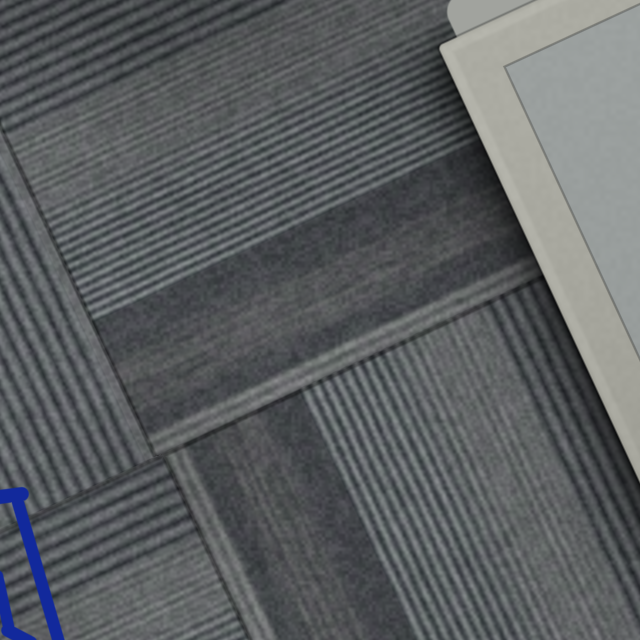
A three.js fragment shader for this texture:

```glsl
// Ribbed carpet tiles laid in quarter turns, with a pale cabinet corner and blue pen strokes.
varying vec2 vUv;

float hash(vec2 p) {
  vec3 h = fract(vec3(p.xyx) * 0.1031);
  h += dot(h, h.yzx + 33.33);
  return fract((h.x + h.y) * h.z);
}

float noise(vec2 p) {
  vec2 i = floor(p), f = fract(p);
  f = f * f * (3.0 - 2.0 * f);
  return mix(mix(hash(i), hash(i + vec2(1, 0)), f.x),
             mix(hash(i + vec2(0, 1)), hash(i + vec2(1, 1)), f.x), f.y);
}

float band(float a, float b, float soft, float x) {
  return smoothstep(a - soft, a + soft, x) * (1.0 - smoothstep(b - soft, b + soft, x));
}

float rib(float x, float pitch) {
  return 0.5 - 0.5 * cos(6.28318 * x / pitch);
}

float segment(vec2 p, vec2 a, vec2 b) {
  vec2 d = b - a;
  return length(p - a - d * clamp(dot(p - a, d) / dot(d, d), 0.0, 1.0));
}

float box(vec2 p, vec2 halfSize, float radius) {
  vec2 d = abs(p) - halfSize + radius;
  return length(max(d, 0.0)) + min(max(d.x, d.y), 0.0) - radius;
}

// One tile: across runs over the ribs from the bordered side, along follows them
vec3 carpet(float across, float along, float finePitch, float coarsePitch) {
  float t = across + 0.0015 * (noise(vec2(along * 14.0, across * 30.0)) - 0.5);
  float streak = noise(vec2(t * 150.0, along * 9.0));

  // Plain dark band with faint streaks
  vec3 plain = vec3(0.255, 0.265, 0.28);
  float streaks = band(0.075, 0.165, 0.018, t);
  plain += streaks * vec3(0.075, 0.07, 0.06) * (0.25 + 0.5 * rib(t, 0.0165) + 0.5 * streak);

  // Fine ribs fading to a soft pale zone, then coarse ribs
  vec3 fine = mix(vec3(0.24, 0.26, 0.275), vec3(0.455, 0.475, 0.48), rib(t - 0.232, finePitch));
  vec3 softZone = mix(vec3(0.35, 0.36, 0.365), vec3(0.43, 0.44, 0.44), rib(t, finePitch * 0.8));
  vec3 coarse = mix(vec3(0.21, 0.225, 0.24), vec3(0.415, 0.43, 0.44), pow(rib(t - 0.56, coarsePitch), 0.75));
  vec3 col = mix(plain, fine, smoothstep(0.229, 0.234, t));
  col = mix(col, softZone, 0.8 * smoothstep(0.36, 0.46, t));
  col = mix(col, coarse, smoothstep(0.535, 0.565, t));

  // Raised double border
  vec3 border = mix(vec3(0.34, 0.35, 0.355), vec3(0.45, 0.46, 0.46), rib(t, 0.0185));
  col = mix(border, col, smoothstep(0.032, 0.041, t));
  return col + 0.035 * (streak - 0.5);
}

void main() {
  // Tile axes about the joint where four tiles meet
  vec2 joint = vUv - vec2(0.243, 0.286);
  vec2 q = vec2(dot(joint, vec2(0.905, 0.425)), dot(joint, vec2(-0.425, 0.905)));

  vec3 upperRight = carpet(q.y, q.x, 0.0145, 0.0215);
  vec3 lowerRight = carpet(q.x - 0.015, q.y, 0.0178, 0.023);
  vec3 upperLeft = carpet(0.805 + q.x, q.y, 0.018, 0.0235);
  vec3 lowerLeft = carpet(0.69 + q.y, q.x, 0.016, 0.0235);
  float up = smoothstep(-0.0015, 0.0015, q.y);
  float sideX = q.x - mix(0.012, 0.0, up);
  float right = smoothstep(-0.0015, 0.0015, sideX);
  vec3 col = mix(mix(lowerLeft, lowerRight, right), mix(upperLeft, upperRight, right), up);

  // Pale lip and dark seams at the joints
  col = mix(col, vec3(0.42, 0.43, 0.435), 0.8 * up * band(-0.017, -0.003, 0.002, q.x));
  float seam = min(abs(q.y + 0.003), abs(sideX));
  col *= 1.0 - 0.38 * (1.0 - smoothstep(0.001, 0.006, seam));

  // Pile grain and uneven light
  col += 0.075 * (noise(vUv * 190.0) - 0.5) + 0.05 * (noise(vUv * 85.0 + 7.0) - 0.5);
  col += 0.02 * (noise(vUv * 60.0 + 31.0) - 0.5) * vec3(1.0, -0.2, 1.0);
  col *= 0.93 + 0.14 * noise(vUv * 4.0);
  col *= 1.0 - 0.16 * smoothstep(0.75, 1.0, vUv.y);

  // Cabinet axes: x inward from its long side, y up from its top edge
  vec2 corner = vUv - vec2(0.684, 0.928);
  vec2 c = vec2(dot(corner, vec2(0.907, 0.42)), dot(corner, vec2(-0.42, 0.907)));
  float shadow = exp(min(c.x, 0.0) / 0.045) * (1.0 - smoothstep(-0.06, 0.06, c.y));
  col *= 1.0 - 0.68 * shadow;

  // Rounded back part, then the framed front
  float back = box(c - vec2(0.533, -0.44), vec2(0.5, 0.5), 0.03);
  col = mix(col, vec3(0.63, 0.64, 0.62), 1.0 - smoothstep(-0.002, 0.002, back));
  float front = box(c - vec2(0.6, -0.6), vec2(0.6), 0.008);
  vec3 frame = mix(vec3(0.61, 0.61, 0.575), vec3(0.67, 0.67, 0.635), smoothstep(0.0, 0.9, vUv.y));
  frame += 0.035 * band(0.004, 0.018, 0.004, -front);
  float panel = min(c.x - 0.081, -c.y - 0.073);
  vec3 face = vec3(0.61, 0.63, 0.625) - 0.035 * (1.0 - vUv.y);
  frame = mix(frame, face, smoothstep(-0.002, 0.002, panel));
  frame *= 1.0 - 0.26 * (1.0 - smoothstep(0.0005, 0.003, abs(panel)));
  frame += 0.018 * (noise(vUv * 120.0) - 0.5);
  col *= 1.0 - 0.3 * (1.0 - smoothstep(0.001, 0.005, abs(front)));
  col = mix(col, frame, 1.0 - smoothstep(-0.002, 0.002, front));

  // Blue pen strokes
  float pen = segment(vUv, vec2(-0.02, 0.221), vec2(0.034, 0.228)) - 0.011;
  pen = min(pen, segment(vUv, vec2(0.026, 0.222), vec2(0.094, -0.01)) - 0.0095);
  pen = min(pen, segment(vUv, vec2(-0.004, 0.1), vec2(0.014, 0.018)) - 0.009);
  pen = min(pen, segment(vUv, vec2(0.012, 0.015), vec2(0.048, -0.004)) - 0.01);
  col = mix(col, vec3(0.07, 0.16, 0.61), 1.0 - smoothstep(-0.0015, 0.0015, pen));

  gl_FragColor = vec4(col, 1.0);
}
```
